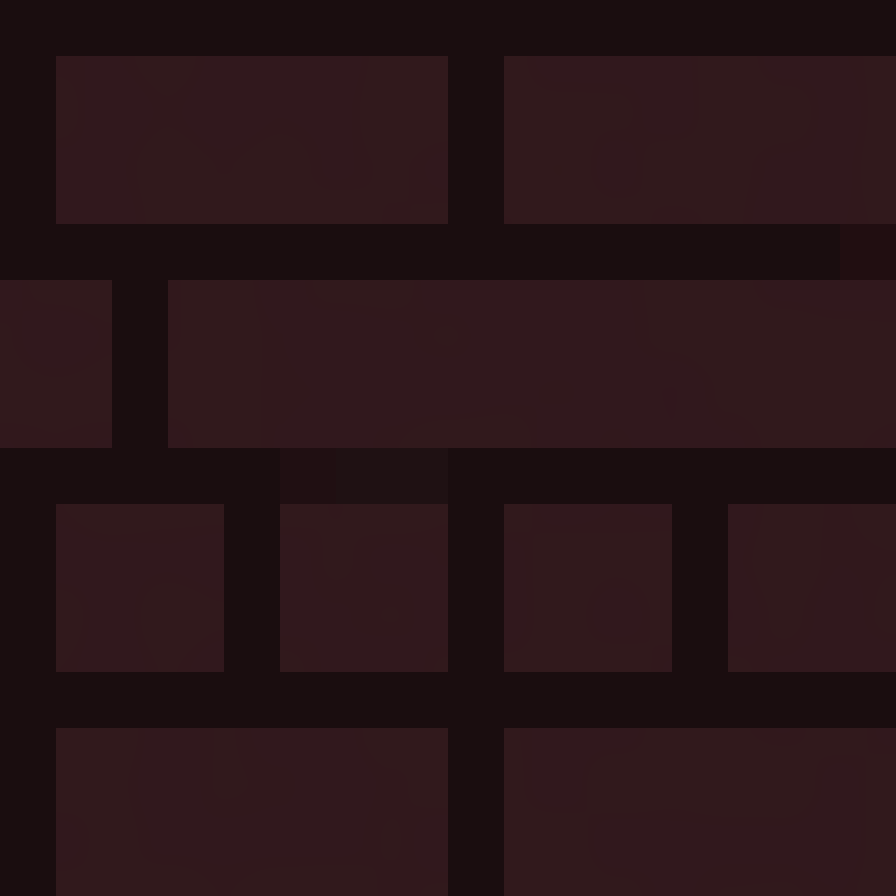
A Shadertoy shader for this texture:

```glsl
// Dark red brickwork on a 16 by 16 cell grid: four courses of different brick
// lengths, split by one-cell mortar joints. Periodic distances cut the joints;
// smooth noise tints the bricks and a few joint cells are faintly worn.

#define CELLS 16.0
#define COURSE_HEIGHT 4.0
#define JOINT 1.0
#define TINT_AMOUNT 0.008
#define BRICK_COLOR vec3(0.191, 0.096, 0.111)
#define MORTAR_COLOR vec3(0.102, 0.051, 0.059)
#define WORN_RED vec3(0.130, 0.053, 0.067)
#define WORN_GREY vec3(0.121, 0.066, 0.073)

float hash(vec2 p) {
    return fract(sin(dot(p, vec2(127.1, 311.7))) * 43758.5453);
}

// Value noise that wraps at the canvas border
float tileNoise(vec2 p) {
    vec2 i = floor(p), f = smoothstep(0.0, 1.0, fract(p));
    vec2 a = mod(i, CELLS), b = mod(i + 1.0, CELLS);
    return mix(mix(hash(a), hash(vec2(b.x, a.y)), f.x),
               mix(hash(vec2(a.x, b.y)), hash(b), f.x), f.y);
}

// Coverage of the inside of a shape from its signed distance
float cover(float dist, float pixel) {
    return 1.0 - smoothstep(-0.5 * pixel, 0.5 * pixel, dist);
}

// Joint starting at "start" and recurring every "period" cells
float joint(float x, float start, float period, float pixel) {
    float fromCentre = mod(x - start - 0.5 * JOINT + 0.5 * period, period) - 0.5 * period;
    return cover(abs(fromCentre) - 0.5 * JOINT, pixel);
}

// Row of joint cells, "size" wide, with its top left corner given
float wornPatch(vec2 p, vec2 corner, float size, vec2 pixel) {
    vec2 halfSize = 0.5 * vec2(size, JOINT);
    vec2 d = abs(p - corner - halfSize) - halfSize;
    return cover(d.x, pixel.x) * cover(d.y, pixel.y);
}

void mainImage(out vec4 fragColor, in vec2 fragCoord) {
    // Cell coordinates, counted downwards from the top
    vec2 uv = fragCoord / iResolution.xy;
    vec2 p = CELLS * vec2(uv.x, 1.0 - uv.y);
    vec2 pixel = CELLS / iResolution.xy;

    // Courses: halves, one long shifted brick, quarters, halves
    float course = floor(p.y / COURSE_HEIGHT);
    float brickPeriod = course == 1.0 ? 16.0 : course == 2.0 ? 4.0 : 8.0;
    float shift = course == 1.0 ? 2.0 : 0.0;
    float mortarMask = max(joint(p.y, 0.0, COURSE_HEIGHT, pixel.y),
                           joint(p.x, shift, brickPeriod, pixel.x));

    // Faint drift of the bricks between brown and purple
    float tint = tileNoise(p) - 0.5;
    vec3 brick = BRICK_COLOR + TINT_AMOUNT * tint * vec3(0.2, -1.0, 0.8);

    // Worn cells in the level joints
    vec3 mortar = MORTAR_COLOR;
    mortar = mix(mortar, WORN_RED, wornPatch(p, vec2(15.0, 4.0), 1.0, pixel));
    mortar = mix(mortar, WORN_GREY, wornPatch(p, vec2(5.0, 8.0), 3.0, pixel));
    mortar = mix(mortar, WORN_RED, 0.5 * wornPatch(p, vec2(5.0, 8.0), 1.0, pixel));

    fragColor = vec4(mix(brick, mortar, mortarMask), 1.0);
}
```
